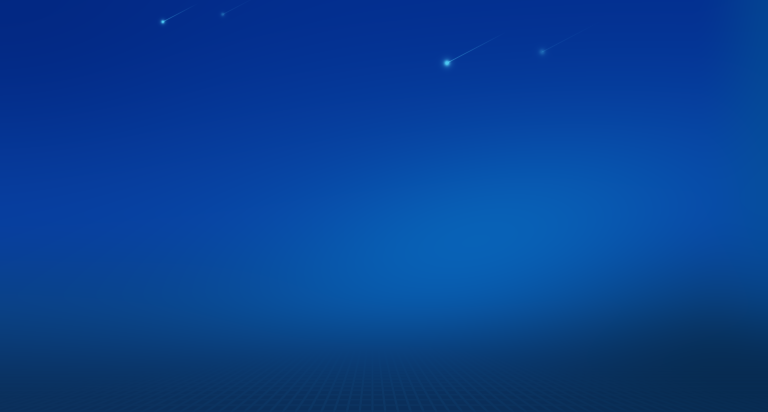
Reproduce this background procedurally as a Shadertoy shader.

```glsl
const vec3 SKY_TOP = vec3(0.012, 0.180, 0.560);
const vec3 SKY_MID = vec3(0.030, 0.247, 0.630);
const vec3 HAZE = vec3(0.040, 0.250, 0.510);
const vec3 GROUND = vec3(0.040, 0.180, 0.350);
const vec3 GLOW = vec3(0.030, 0.390, 0.720);
const vec3 CORNER_SHADE = vec3(0.025, 0.160, 0.300);
const vec3 TOP_SHADE = vec3(0.008, 0.145, 0.490);
const vec3 EDGE_TEAL = vec3(0.015, 0.290, 0.570);
const vec3 METEOR = vec3(0.300, 0.780, 0.950);
const vec3 GRID_LINE = vec3(0.100, 0.450, 0.700);

const vec2 GLOW_CENTER = vec2(0.620, 0.415);
const vec2 GLOW_RADIUS = vec2(0.250, 0.235);
const float GLOW_TILT = 0.45;
const vec2 TAIL_DIR = vec2(0.886, 0.464);
const float TAIL_LENGTH = 0.165;
const float HORIZON = 0.28;
const float VANISH_X = 0.485;
const float GRID_STRENGTH = 0.11;

// Each meteor: head x and y, size, brightness
const int METEOR_COUNT = 4;
const vec4 METEORS[METEOR_COUNT] = vec4[](
    vec4(0.212, 0.947, 0.60, 0.85),
    vec4(0.290, 0.965, 0.60, 0.26),
    vec4(0.582, 0.847, 1.00, 0.90),
    vec4(0.706, 0.874, 1.00, 0.25));

float bell(vec2 d) {
    return exp(-dot(d, d));
}

vec3 skyGradient(vec2 uv) {
    vec3 color = mix(GROUND, HAZE, smoothstep(0.0, 0.29, uv.y));
    color = mix(color, SKY_MID, smoothstep(0.20, 0.50, uv.y));
    return mix(color, SKY_TOP, smoothstep(0.45, 1.05, uv.y));
}

vec3 addLights(vec3 color, vec2 uv) {
    // Broad shade in the corners and a cool right edge
    color = mix(color, TOP_SHADE, 0.7 * bell((uv - vec2(0.0, 1.0)) / vec2(0.28, 0.35)));
    color = mix(color, CORNER_SHADE, 0.85 * bell((uv - vec2(0.96, 0.10)) / vec2(0.24, 0.20)));
    float edge = smoothstep(0.90, 1.02, uv.x) * smoothstep(0.05, 0.55, uv.y);
    color = mix(color, EDGE_TEAL, 0.75 * edge);

    // Tilted glow with a wide, faint skirt
    vec2 d = uv - GLOW_CENTER;
    d.x -= GLOW_TILT * d.y;
    d /= GLOW_RADIUS;
    float glow = 0.70 * bell(d) + 0.25 * bell(d * 0.55);
    return mix(color, GLOW, glow * smoothstep(-0.05, 0.30, uv.y));
}

float gridLine(float coord) {
    float width = max(fwidth(coord), 0.001);
    float dist = abs(fract(coord - 0.5) - 0.5);
    float line = 1.0 - smoothstep(0.04, 0.04 + 1.2 * width, dist);
    return line * (1.0 - smoothstep(0.25, 0.6, width));
}

// Floor lines converging on the horizon
float floorGrid(vec2 uv, float aspect) {
    float depth = 1.0 / max(HORIZON - uv.y, 0.04);
    float across = (uv.x - VANISH_X) * aspect * depth * 9.0;
    float lines = max(gridLine(across), 0.6 * gridLine(depth * 5.0));
    float fade = 1.0 - smoothstep(0.03, 0.17, uv.y);
    return lines * fade * mix(0.35, 1.0, bell(vec2((uv.x - VANISH_X) / 0.25, 0.0)));
}

// Round head with a thin tail fading along its length
float meteor(vec2 d, float size) {
    float r = length(d) / size;
    float head = exp(-pow(r / 0.0065, 2.0)) + 0.3 * exp(-pow(r / 0.013, 2.0));
    float along = dot(d, TAIL_DIR) / (TAIL_LENGTH * size);
    float aside = abs(d.x * TAIL_DIR.y - d.y * TAIL_DIR.x);
    float width = max(0.0014 * size, 0.6 / iResolution.y);
    float fade = step(0.0, along) * pow(clamp(1.0 - along, 0.0, 1.0), 1.2);
    return head + 0.38 * fade * exp(-pow(aside / width, 2.0));
}

void mainImage(out vec4 fragColor, in vec2 fragCoord) {
    vec2 uv = fragCoord / iResolution.xy;
    float aspect = iResolution.x / iResolution.y;
    vec3 color = addLights(skyGradient(uv), uv);
    color = mix(color, GRID_LINE, GRID_STRENGTH * floorGrid(uv, aspect));

    for (int i = 0; i < METEOR_COUNT; i++) {
        vec4 m = METEORS[i];
        vec2 d = (uv - m.xy) * vec2(aspect, 1.0);
        color = mix(color, METEOR, clamp(m.w * meteor(d, m.z), 0.0, 1.0));
    }
    fragColor = vec4(color, 1.0);
}
```
